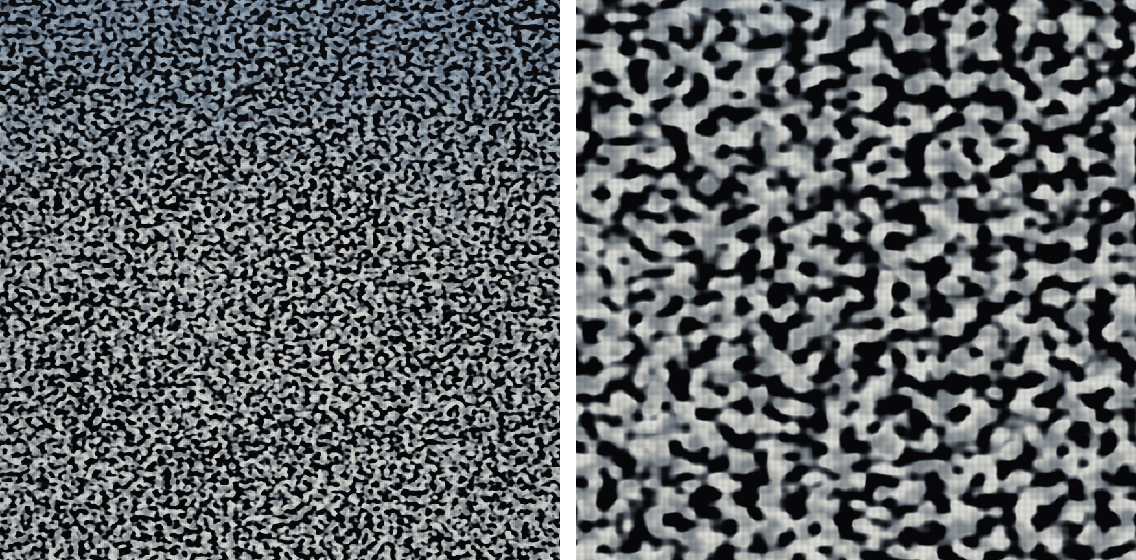
Left, the full canvas; right, a detail of the centre.
Reproduce this texture procedurally as a WebGL 2 fragment shader.

```glsl
#version 300 es
precision highp float;
// Analogue screen static: black and pale blue-grey wormy grains, dimmer and bluer at the top.

#define GRAIN vec2(72.0, 88.0)   // noise cells across the canvas
#define DOTS 256.0               // screen dots across the canvas
#define DARK_EDGE -0.84          // grain level that is fully black
#define LIGHT_EDGE 0.56          // grain level that is fully lit
#define CLUMPING 0.45            // drift of the grain level over large areas
#define LIGHT_MIN 0.50
#define LIGHT_MAX 0.82
#define TOP_DIM 0.24             // light lost at the top
#define GRID_DEPTH 0.035         // strength of the dot grid
#define BLACK vec3(0.032, 0.034, 0.042)
#define COOL vec3(0.925, 1.0, 1.06)
#define WARM vec3(1.0, 1.005, 0.97)

uniform vec2 u_resolution;
out vec4 outColor;

const float TAU = 6.2831853;

float hash(ivec2 cell, uint seed) {
    uint h = uint(cell.x) * 0x9E3779B1u ^ uint(cell.y) * 0x85EBCA77u ^ seed * 0xC2B2AE3Du;
    h = (h ^ (h >> 15)) * 0x2C1B3C6Du;
    h = (h ^ (h >> 12)) * 0x297A2D39u;
    h ^= h >> 15;
    return float(h >> 8) / 16777216.0;
}

// Contribution of one lattice corner: a random unit gradient dotted with the offset
float corner(ivec2 cell, vec2 offset, uint seed) {
    float angle = TAU * hash(cell, seed);
    return dot(vec2(cos(angle), sin(angle)), offset);
}

float gradientNoise(vec2 p, uint seed) {
    ivec2 cell = ivec2(floor(p));
    vec2 f = fract(p);
    vec2 w = f * f * f * (f * (f * 6.0 - 15.0) + 10.0);
    float low = mix(corner(cell, f, seed),
                    corner(cell + ivec2(1, 0), f - vec2(1, 0), seed), w.x);
    float high = mix(corner(cell + ivec2(0, 1), f - vec2(0, 1), seed),
                     corner(cell + ivec2(1, 1), f - vec2(1, 1), seed), w.x);
    return mix(low, high, w.y);
}

// Two overlaid layers hide the lattice; scaled to a spread of about one
float grainLevel(vec2 p) {
    float coarse = gradientNoise(p, 1u);
    float fine = gradientNoise(p * 1.35 + 17.3, 2u);
    return 3.7 * (coarse + 0.8 * fine);
}

void main() {
    vec2 uv = gl_FragCoord.xy / u_resolution;

    // Soft snapping to screen dots gives the grains stepped outlines
    vec2 dotPos = uv * DOTS;
    vec2 p = (floor(dotPos) + smoothstep(0.0, 1.0, fract(dotPos))) / DOTS;

    // Grains, with slow drifts that gather them into darker and lighter areas
    float drift = gradientNoise(uv * vec2(5.0, 9.0) + 3.7, 3u)
                + 0.6 * gradientNoise(uv * vec2(13.0, 19.0) + 8.1, 4u);
    float lit = smoothstep(DARK_EDGE, LIGHT_EDGE, grainLevel(p * GRAIN) + CLUMPING * drift);

    // Cloudy brightness inside the lit grains
    float cloud = gradientNoise(p * GRAIN * 0.9 + 41.6, 5u)
                + 0.5 * gradientNoise(p * GRAIN * 1.9 + 5.2, 6u);
    float light = mix(LIGHT_MIN, LIGHT_MAX, smoothstep(-0.55, 0.4, cloud));

    // Falloff towards the top and a slight one at the sides
    float top = smoothstep(0.55, 1.0, uv.y + 0.12 * drift);
    float side = abs(uv.x - 0.5) * 2.0;
    light *= (1.0 - TOP_DIM * top) * (1.0 - 0.06 * side * side);

    // Fine grid between the screen dots, faded out where pixels cannot resolve it
    vec2 wave = sin(TAU * dotPos);
    float resolved = smoothstep(0.7, 1.0, min(u_resolution.x, u_resolution.y) / (2.0 * DOTS));
    float grid = 1.0 + GRID_DEPTH * resolved * (wave.x + 0.6 * wave.y);

    // Mid tones are cool, the brightest ones nearly neutral
    float value = lit * light * grid;
    vec3 tint = mix(COOL, WARM, smoothstep(0.35, 0.75, value));
    tint *= mix(vec3(1.0), vec3(0.92, 1.0, 1.08), top);
    vec3 color = BLACK * mix(0.8, 1.4, top) + value * tint * 0.97;

    outColor = vec4(color, 1.0);
}
```
